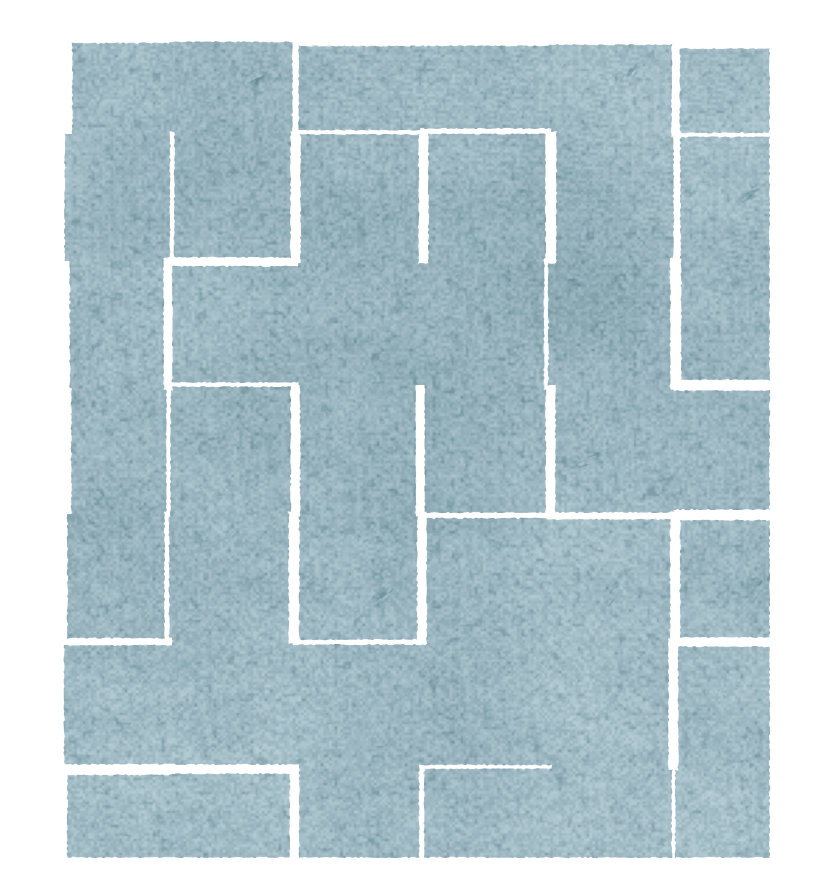
Give the GLSL for this pattern, as a Shadertoy shader.

```glsl
const vec3 PAPER = vec3(1.0);
const vec3 TEAL_DARK = vec3(0.47, 0.60, 0.64);
const vec3 TEAL_LIGHT = vec3(0.71, 0.80, 0.84);
const float TONE_MEAN = 0.60;

const vec2 GRID = vec2(6.635, 7.067);      // cells across the canvas
const vec2 ORIGIN = vec2(0.051, 0.0015);   // canvas position of lattice point 0
const vec2 BLOCK_MIN = vec2(0.19, 0.293);  // printed block, in cells
const vec2 BLOCK_MAX = vec2(5.74, 6.70);
const vec2 EDGE_JITTER = vec2(0.10, 0.06); // left and top edges
const float GAP_MIN = 0.014;               // half widths of the gaps, in cells
const float GAP_MAX = 0.045;
const float GAP_SHIFT = 0.05;
const float OVERHANG = 0.02;
const float ROUGHNESS = 0.012;

const vec2 GRAIN = vec2(300.0, 320.0);     // whole repeats per canvas
const vec2 SPECKS = vec2(180.0, 192.0);
const vec2 STREAKS = vec2(7.0, 26.0);
const vec2 CLOUDS = vec2(6.0);
const float SCRATCH_CHANCE = 0.16;
const float TAU = 6.2831853;

float hash(vec2 p) {
    return fract(sin(dot(p, vec2(127.1, 311.7))) * 43758.5453);
}

// Value noise that wraps after period lattice cells
float noise(vec2 p, vec2 period) {
    vec2 i = floor(p), f = fract(p);
    f = f * f * (3.0 - 2.0 * f);
    vec2 a = mod(i, period), b = mod(i + 1.0, period);
    return mix(mix(hash(a), hash(vec2(b.x, a.y)), f.x),
               mix(hash(vec2(a.x, b.y)), hash(b), f.x), f.y);
}

float canvasNoise(vec2 uv, vec2 period) {
    return noise(uv * period, period);
}

float clouds(vec2 uv) {
    float sum = 0.0, weight = 0.5;
    vec2 period = CLOUDS;
    for (int k = 0; k < 5; k++) {
        sum += weight * (canvasNoise(uv, period) - 0.5);
        period *= 2.0;
        weight *= 0.6;
    }
    return sum;
}

// Each lattice point leaves out one of its four gaps: right, left, up, down
float omitted(vec2 point) {
    return floor(4.0 * hash(point + 3.7));
}

// Distance to the gap that runs from a lattice point along dir
float gapDistance(vec2 g, vec2 point, vec2 dir) {
    float side = 2.0 * dir.y;
    if (omitted(point) == side || omitted(point + dir) == side + 1.0) return 1.0;
    vec2 seed = point + 40.0 * dir;
    float halfWidth = mix(GAP_MIN, GAP_MAX, hash(seed + 11.3));
    float shift = GAP_SHIFT * (hash(seed + 23.9) - 0.5);
    vec2 q = abs(g - point - 0.5 * dir - shift * dir.yx);
    q -= (0.5 + OVERHANG) * dir + halfWidth * dir.yx;
    return max(q.x, q.y);
}

// Distance to the printed area: block with uneven edges, minus the gaps
float printDistance(vec2 g) {
    vec2 cell = floor(g);
    vec2 low = BLOCK_MIN, high = BLOCK_MAX;
    low.x += EDGE_JITTER.x * (hash(vec2(cell.y, 17.0)) - 0.5);
    high.y += EDGE_JITTER.y * (hash(vec2(cell.x, 29.0)) - 0.5);
    vec2 outside = max(low - g, g - high);
    float gap = 1.0;
    for (int y = -1; y <= 1; y++)
    for (int x = -1; x <= 1; x++) {
        vec2 point = cell + vec2(x, y);
        gap = min(gap, gapDistance(g, point, vec2(1.0, 0.0)));
        gap = min(gap, gapDistance(g, point, vec2(0.0, 1.0)));
    }
    return max(max(outside.x, outside.y), -gap);
}

// Sparse small patches of fine slanted scratches
float scratches(vec2 g) {
    vec2 cell = floor(g);
    if (hash(cell + 71.3) > SCRATCH_CHANCE) return 0.0;
    vec2 centre = 0.3 + 0.4 * vec2(hash(cell + 5.1), hash(cell + 8.6));
    float angle = mix(0.3, 1.1, hash(cell + 13.2));
    vec2 q = g - cell - centre;
    q = vec2(dot(q, vec2(cos(angle), sin(angle))), dot(q, vec2(-sin(angle), cos(angle))));
    float patchFade = exp(-dot(q * q, vec2(90.0, 420.0)));
    float lines = noise(q * vec2(14.0, 55.0) + 50.0 + cell, vec2(128.0));
    return patchFade * smoothstep(0.5, 0.75, lines);
}

void mainImage(out vec4 fragColor, in vec2 fragCoord) {
    vec2 uv = fragCoord / iResolution.xy;
    vec2 g = (uv - ORIGIN) * GRID;
    float pixel = GRID.y / iResolution.y;

    // Tone of the print: broad fade, mottling, grain and dark specks
    float grain = canvasNoise(uv, GRAIN) - 0.5;
    float specks = canvasNoise(uv, SPECKS);
    float tone = TONE_MEAN + 0.08 * cos(TAU * (uv.y - 0.05)) + 0.03 * cos(TAU * (uv.x - 0.9));
    tone += 0.5 * clouds(uv) + 0.12 * (canvasNoise(uv, STREAKS) - 0.5);
    tone += 0.48 * grain + 0.2 * (specks - 0.5);
    tone -= 0.25 * smoothstep(0.72, 0.95, 1.0 - specks);
    tone -= 0.65 * scratches(g);
    vec3 ink = mix(TEAL_DARK, TEAL_LIGHT, clamp(tone, -0.3, 1.2));

    // Print on paper with slightly ragged edges
    float d = printDistance(g) + ROUGHNESS * grain;
    float coverage = clamp(0.5 - d / pixel, 0.0, 1.0);
    fragColor = vec4(mix(PAPER, ink, coverage), 1.0);
}
```
